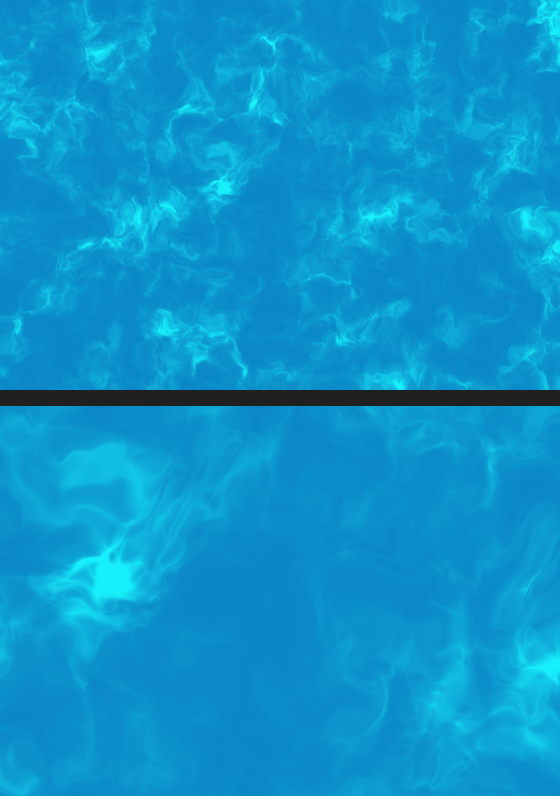
Top, the full canvas; bottom, a detail of the centre.
Give the GLSL for this texture, as a Shadertoy shader.

```glsl
// Sunlit pool water: pale cyan wisps of light over clear blue.
// Domain-warped ridged noise draws the filaments, soft cloud noise gathers
// them into patches, and an exponential turns their sum into rare highlights.

float hash(vec2 p) {
    return fract(sin(dot(p, vec2(127.1, 311.7))) * 43758.5453);
}

float valueNoise(vec2 p) {
    vec2 cell = floor(p);
    vec2 f = fract(p);
    f = f * f * f * (f * (f * 6.0 - 15.0) + 10.0);
    float low = mix(hash(cell), hash(cell + vec2(1, 0)), f.x);
    float high = mix(hash(cell + vec2(0, 1)), hash(cell + vec2(1, 1)), f.x);
    return mix(low, high, f.y);
}

// Doubles the frequency and turns the lattice between octaves
const mat2 octaveStep = mat2(1.6, 1.2, -1.2, 1.6);

float clouds(vec2 p) {
    float sum = 0.0, amplitude = 0.5;
    for (int i = 0; i < 4; i++) {
        sum += amplitude * valueNoise(p);
        p = octaveStep * p + 17.3;
        amplitude *= 0.62;
    }
    return sum;
}

// Bright creases along the mid-level contours of each octave
float filaments(vec2 p) {
    float sum = 0.0, amplitude = 0.5;
    for (int i = 0; i < 4; i++) {
        float d = 2.0 * valueNoise(p) - 1.0;
        sum += amplitude * (1.0 - sqrt(d * d + 0.004));
        p = octaveStep * p + 31.7;
        amplitude *= 0.7;
    }
    return sum;
}

vec2 warp(vec2 p, float scale, float amount) {
    vec2 offset = vec2(clouds(p * scale + 5.2), clouds(p * scale + 41.8));
    return p + amount * (offset - 0.55);
}

void mainImage(out vec4 fragColor, in vec2 fragCoord) {
    vec2 p = fragCoord / iResolution.y + 3.0;

    // Bend the water surface at two scales
    vec2 bent = warp(warp(p, 6.0, 0.11), 17.0, 0.032);

    // Log-brightness: patches plus filaments, centred on their means
    float patches = clouds(bent * 7.0 + 9.0) - 0.56;
    float wisps = filaments(bent * 12.0) - 0.82;
    float light = 0.118 * exp(5.7 * patches + 4.2 * wisps);
    light /= 1.0 + 0.4 * light;

    // Deep blue rising to cyan
    vec3 deepBlue = vec3(0.04, 0.525, 0.773);
    vec3 cyanGlow = vec3(0.09, 0.94, 0.985);
    fragColor = vec4(mix(deepBlue, cyanGlow, min(light, 1.0)), 1.0);
}
```
